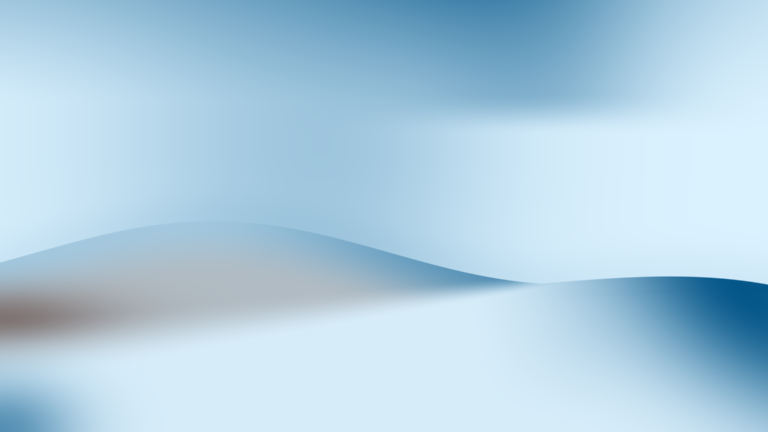
Reproduce this background procedurally as a WebGL 2 fragment shader.

```glsl
#version 300 es
precision highp float;
// Soft blue sky with blurred shadows above a smooth, misty double hill.

#define PALE vec3(0.855, 0.945, 0.996)
#define NAVY vec3(0.015, 0.335, 0.535)
#define MIST vec3(0.835, 0.920, 0.970)
#define GRAY vec3(0.695, 0.735, 0.765)
#define UMBER vec3(0.500, 0.455, 0.450)
#define CREST_HEIGHT 0.4884
#define CREST_X 0.277
#define KNOLL_HEIGHT 0.360
#define KNOLL_X 0.872

uniform vec2 u_resolution;
out vec4 fragColor;

// Bell curve: 1 at zero, falling off over the given width.
float bell(float d, float width) {
    d /= width;
    return exp(-d * d);
}

// Pale to navy ramp shared by the sky and the hills.
vec3 blueShade(float s) {
    return mix(PALE, NAVY, clamp(s, 0.0, 1.0));
}

// Height of the skyline: a long wave on the left, a low knoll on the right.
float ridge(float x) {
    float wave = CREST_HEIGHT - 0.0735 * (1.0 - cos(6.8 * (min(x, 0.739) - CREST_X)));
    float d = max(x - KNOLL_X, -0.3);
    float knoll = KNOLL_HEIGHT - d * d * (0.9 + 1.9 * d);
    return max(wave, knoll);
}

vec3 sky(vec2 p) {
    // Wide vertical shadow, softer on its left side.
    float column = 0.28 * bell(p.x - 0.42, p.x < 0.42 ? 0.29 : 0.22);
    column *= 0.8 + 0.2 * smoothstep(0.35, 0.65, p.y);

    // Dark band with a soft lower border.
    float band = 0.35 * bell(p.x - 0.70, 0.16) * smoothstep(0.685, 0.785, p.y);

    // Darkening towards the top edge.
    float rise = pow(clamp((p.y - 0.765) / 0.235, 0.0, 1.0), 1.25);
    float top = 0.24 - 0.13 * pow(p.x, 4.0) + 0.11 * bell(p.x - 0.57, 0.15);

    // Faint haze along the skyline.
    float haze = 0.05 * bell(p.y - ridge(p.x), 0.06);
    return blueShade(column + band + top * rise + haze);
}

vec3 hills(vec2 p, float skyline) {
    // Blue slope turning gray with depth, and brown near the left edge.
    float depth = skyline - p.y;
    vec3 crest = blueShade(0.26 + 0.36 * smoothstep(0.22, 0.68, p.x));
    float brown = bell(p.x, 0.15) * bell(p.y - 0.26, 0.07);
    vec3 slope = mix(crest, GRAY, smoothstep(-0.01, 0.14, depth));
    slope = mix(slope, UMBER, brown);

    // Mist rising from below; its border sharpens to the right.
    float level = 0.18 + 0.24 * p.x;
    float blur = max(0.085 - 0.095 * p.x, 0.018);
    float cover = smoothstep(level - blur, level + blur, p.y);
    cover *= 1.0 - smoothstep(0.66, 0.74, p.x);
    vec3 color = mix(mix(MIST, PALE, 0.3), slope, cover);

    // Deep blue glows: lower left corner and the slanted right shoulder.
    float corner = 0.62 * bell(p.x, 0.10) * bell(p.y, 0.12);
    float drop = 0.33 - p.y;
    float shoulder = bell(p.x - 0.97 - 0.4 * drop, 0.16) * bell(drop, 0.32);
    shoulder = max(shoulder, bell(max(0.97 - p.x, 0.0), 0.16) * bell(drop, 0.06));
    float veil = 0.09 * smoothstep(0.60, 0.78, p.x) * smoothstep(0.0, 0.25, p.y);
    return mix(color, NAVY, clamp(corner + shoulder + veil * (1.0 - shoulder), 0.0, 1.0));
}

void main() {
    vec2 p = gl_FragCoord.xy / u_resolution;
    float skyline = ridge(p.x);
    float pixel = 1.0 / u_resolution.y;
    float above = smoothstep(-pixel, pixel, p.y - skyline);
    fragColor = vec4(mix(hills(p, skyline), sky(p), above), 1.0);
}
```
